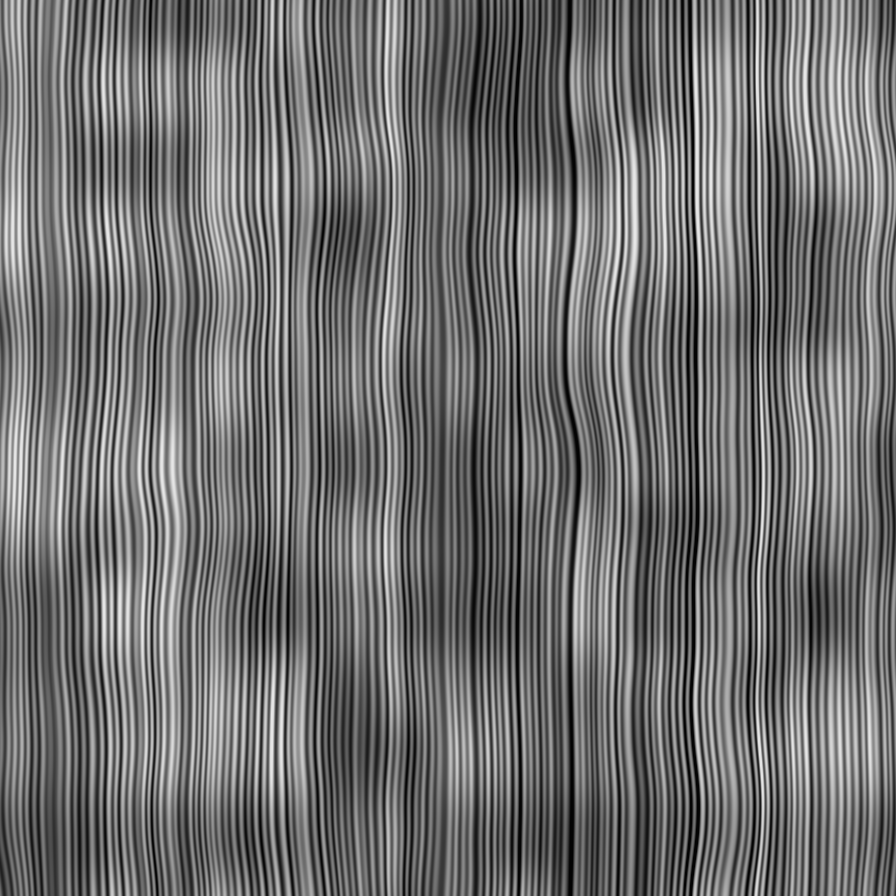
Give the GLSL for this texture, as a WebGL 1 fragment shader.

```glsl
precision highp float;

uniform vec2 u_resolution;

float hash(vec2 cell) {
  vec3 p = fract(vec3(cell.xyx) * vec3(0.1031, 0.1030, 0.0973));
  p += dot(p, p.yzx + 33.33);
  return fract((p.x + p.y) * p.z);
}

// Smooth value noise, centred on zero
float noise(vec2 p) {
  vec2 cell = floor(p);
  vec2 f = fract(p);
  f = f * f * f * (f * (f * 6.0 - 15.0) + 10.0);
  float low = mix(hash(cell), hash(cell + vec2(1.0, 0.0)), f.x);
  float high = mix(hash(cell + vec2(0.0, 1.0)), hash(cell + vec2(1.0, 1.0)), f.x);
  return mix(low, high, f.y) - 0.5;
}

// Sideways bend of the fibres
float bend(vec2 uv) {
  return 0.015 * noise(uv * vec2(7.0, 6.0) + 11.3)
       + 0.008 * noise(uv * vec2(11.0, 10.0) + 47.1);
}

// Fine lines of uneven spacing and strength
float fibres(float x) {
  float phase = 122.0 * x + 1.6 * noise(vec2(x * 28.0, 5.5))
              + 0.5 * noise(vec2(x * 85.0, 71.5));
  float strength = 0.22 + 0.16 * noise(vec2(x * 37.0, 21.5));
  return strength * sin(6.28318 * phase)
       + 0.46 * noise(vec2(x * 190.0, 33.5))
       + 0.13 * noise(vec2(x * 60.0, 59.5));
}

// Soft light and dark patches
float patches(vec2 uv) {
  return 0.25 * noise(uv * vec2(8.0, 7.0) + 83.7)
       + 0.19 * noise(uv * vec2(15.0, 12.0) + 131.2);
}

void main() {
  vec2 uv = gl_FragCoord.xy / u_resolution.y;
  float shade = patches(uv);
  float lines = fibres(uv.x + bend(uv) + 0.1);
  // Soften the highlights so that dark gaps look narrower
  lines -= 0.35 * lines * lines;
  float grey = 0.455 + shade + lines * (1.0 + 1.2 * shade);
  gl_FragColor = vec4(vec3(clamp(grey, 0.01, 0.9)), 1.0);
}
```
